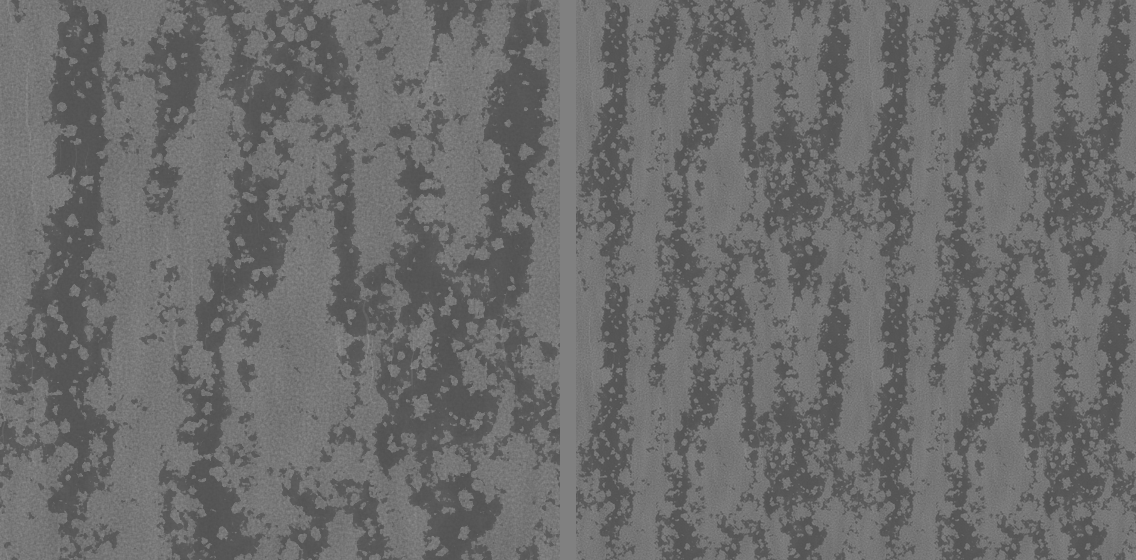
Left: one tile. Right: repeated 2 by 2.
Reproduce this texture procedurally as a three.js fragment shader.

```glsl
// Weathered grey wall: pale flaking paint in ragged vertical runs over a dark ground.
varying vec2 vUv;

const vec3 GROUND_COLOR = vec3(0.335);
const vec3 PAINT_COLOR = vec3(0.467);
const float COVERAGE_BIAS = -0.01;  // higher leaves more paint
const float EDGE_SOFTNESS = 0.06;
const float COLUMN_STRENGTH = 0.5;
const float STREAK_STRENGTH = 0.9;
const float CLUMP_STRENGTH = 0.42;
const float RAGGEDNESS = 0.24;
const float PAINT_GRAIN = 0.055;
const float GROUND_GRAIN = 0.014;
const float HAZE_STRENGTH = 0.022;
const float SCRATCH_STRENGTH = 0.05;

// Sine-free hash: cell and seed to two values in 0..1
vec2 hash2(vec2 cell, float seed) {
  vec3 q = fract(vec3(cell.xyx + seed * 7.31) * vec3(0.1031, 0.1030, 0.0973));
  q += dot(q, q.yzx + 33.33);
  return fract((q.xx + q.yz) * q.zy);
}

float cornerSlope(vec2 cell, vec2 offset, vec2 period, float seed) {
  return dot(hash2(mod(cell, period), seed) * 2.0 - 1.0, offset);
}

// Gradient noise around zero that wraps after a whole number of cells
float tileNoise(vec2 uv, vec2 period, float seed) {
  vec2 p = uv * period + fract(seed * vec2(0.37, 0.61));
  vec2 i = floor(p);
  vec2 f = p - i;
  vec2 w = f * f * f * (f * (f * 6.0 - 15.0) + 10.0);
  vec2 e = vec2(1.0, 0.0);
  float low = mix(cornerSlope(i, f, period, seed),
                  cornerSlope(i + e.xy, f - e.xy, period, seed), w.x);
  float high = mix(cornerSlope(i + e.yx, f - e.yx, period, seed),
                   cornerSlope(i + e.xx, f - e.xx, period, seed), w.x);
  return 1.4 * mix(low, high, w.y);
}

// Scattered round flakes, one per cell: positive inside, in cell units
float flakes(vec2 uv, vec2 cells, float maxRadius, float seed) {
  vec2 p = uv * cells;
  vec2 home = floor(p);
  float inside = -1.0;
  for (int y = -1; y <= 1; y++) {
    for (int x = -1; x <= 1; x++) {
      vec2 cell = home + vec2(float(x), float(y));
      vec2 wrapped = mod(cell, cells);
      vec2 center = cell + hash2(wrapped, seed);
      float size = hash2(wrapped, seed + 5.0).x;
      inside = max(inside, maxRadius * size * size - length(p - center));
    }
  }
  return inside;
}

void main() {
  // Sideways wobble keeps the runs from being straight
  vec2 uv = vUv;
  uv.x += 0.018 * tileNoise(vUv, vec2(5.0, 7.0), 1.0);
  uv += 0.007 * vec2(tileNoise(vUv, vec2(34.0), 2.0), tileNoise(vUv, vec2(34.0), 3.0));

  // Large vertical runs
  float column = tileNoise(vec2(uv.x, 0.0), vec2(8.0, 1.0), 4.0);
  float streak = tileNoise(uv, vec2(9.0, 2.0), 6.0)
               + 0.45 * tileNoise(uv, vec2(19.0, 5.0), 7.0);
  float runs = COLUMN_STRENGTH * column + STREAK_STRENGTH * streak;

  // Clumps and crumbly edges
  float clumps = tileNoise(uv, vec2(22.0, 17.0), 8.0)
               + 0.65 * tileNoise(uv, vec2(45.0, 38.0), 9.0);
  float ragged = tileNoise(vUv, vec2(72.0), 10.0)
               + 0.7 * tileNoise(vUv, vec2(140.0), 11.0)
               + 0.4 * tileNoise(vUv, vec2(250.0), 12.0);

  // Paint is the union of the runs and the loose flakes
  float body = runs + CLUMP_STRENGTH * clumps;
  float loose = max(flakes(uv, vec2(17.0, 15.0), 0.5, 13.0),
                    flakes(uv, vec2(40.0, 36.0), 0.5, 14.0));
  float field = max(body, loose + 0.12 * runs) + COVERAGE_BIAS;
  float paint = smoothstep(-EDGE_SOFTNESS, EDGE_SOFTNESS, field + RAGGEDNESS * ragged);

  // Fine grain, cloudy tone and thin vertical scratches
  float grain = tileNoise(vUv, vec2(190.0), 15.0) + 0.8 * tileNoise(vUv, vec2(330.0), 16.0);
  float cloud = tileNoise(vUv, vec2(12.0, 6.0), 17.0) + tileNoise(vUv, vec2(40.0, 9.0), 18.0);
  float haze = smoothstep(-0.35, 0.05, body) * HAZE_STRENGTH;
  float scratch = smoothstep(0.35, 0.65, tileNoise(uv, vec2(150.0, 5.0), 19.0))
                * smoothstep(0.0, 0.4, tileNoise(vUv, vec2(5.0, 3.0), 20.0));

  vec3 ground = GROUND_COLOR + haze + GROUND_GRAIN * (grain + 0.6 * cloud);
  vec3 coat = PAINT_COLOR + PAINT_GRAIN * grain + 0.022 * cloud;
  vec3 color = mix(ground, coat, paint) + SCRATCH_STRENGTH * scratch;
  gl_FragColor = vec4(color, 1.0);
}
```
